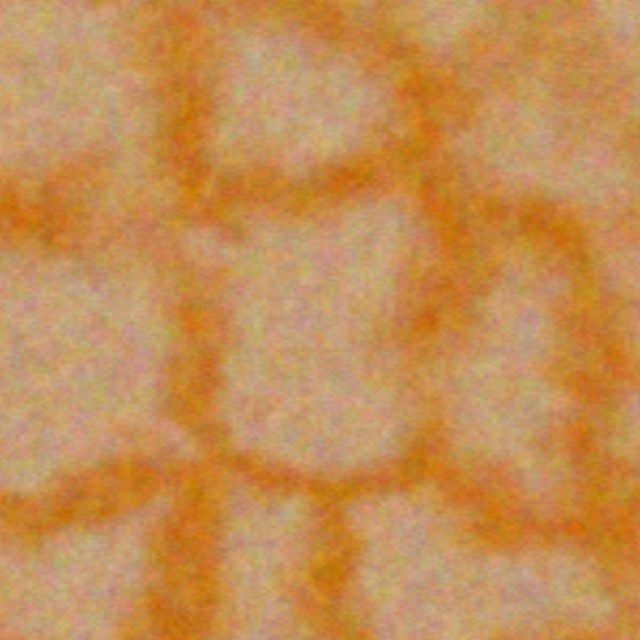
A three.js fragment shader for this texture:

```glsl
// Soft orange veins around pale tan cells, covered in fine coloured grain.
// Veins are the blurred borders of a warped Voronoi pattern, faded in places;
// the grain is value noise drawn separately for red, green and blue.

varying vec2 vUv;

const vec3 TAN = vec3(0.775, 0.619, 0.462);
const vec3 ORANGE = vec3(0.770, 0.465, 0.130);
const float CELLS = 2.9;          // cells across the canvas
const float JITTER = 0.9;         // irregularity of the cell centres
const float VEIN_WIDTH = 0.20;    // half width, in cells
const float WARP = 0.11;          // bending of the veins, in cells
const float FADE = 0.5;           // how far some veins fade out
const vec3 BLOTCH_AMOUNT = vec3(0.06, 0.08, 0.11);
const vec3 GRAIN_AMOUNT = vec3(0.090, 0.090, 0.120);
const float SHADE_AMOUNT = 0.045;

vec3 hash3(vec2 p) {
  vec3 q = vec3(dot(p, vec2(127.1, 311.7)),
                dot(p, vec2(269.5, 183.3)),
                dot(p, vec2(419.2, 371.9)));
  return fract(sin(q) * 43758.5453);
}

// Three independent value noises, each from 0 to 1
vec3 noise3(vec2 p) {
  vec2 i = floor(p);
  vec2 f = fract(p);
  f = f * f * (3.0 - 2.0 * f);
  vec3 low = mix(hash3(i), hash3(i + vec2(1.0, 0.0)), f.x);
  vec3 high = mix(hash3(i + vec2(0.0, 1.0)), hash3(i + vec2(1.0, 1.0)), f.x);
  return mix(low, high, f.y);
}

vec2 toCentre(vec2 cell, vec2 p) {
  return cell + 0.5 + JITTER * (hash3(cell).xy - 0.5) - p;
}

// Distance to the nearest Voronoi border
float borderDistance(vec2 p) {
  vec2 base = floor(p);
  vec2 nearest = vec2(0.0);
  vec2 home = base;
  float best = 100.0;
  for (int y = -1; y <= 1; y++) {
    for (int x = -1; x <= 1; x++) {
      vec2 cell = base + vec2(float(x), float(y));
      vec2 r = toCentre(cell, p);
      if (dot(r, r) < best) {
        best = dot(r, r);
        nearest = r;
        home = cell;
      }
    }
  }
  float border = 100.0;
  for (int y = -2; y <= 2; y++) {
    for (int x = -2; x <= 2; x++) {
      vec2 r = toCentre(home + vec2(float(x), float(y)), p);
      vec2 across = r - nearest;
      if (dot(across, across) > 0.0001) {
        border = min(border, dot(0.5 * (r + nearest), normalize(across)));
      }
    }
  }
  return border;
}

float veins(vec2 uv) {
  vec2 bend = noise3(uv * 7.0 + 3.7).xy - 0.5;
  bend += 0.7 * (noise3(uv * 19.0 + 8.1).xy - 0.5);
  float d = borderDistance(uv * CELLS + 5.3 + 2.0 * WARP * bend);
  float width = VEIN_WIDTH * (0.8 + 0.5 * noise3(uv * 6.0 + 21.0).x);
  float vein = 1.0 - smoothstep(0.0, 1.5 * width, d);
  float patchy = smoothstep(0.15, 0.5, noise3(uv * 5.0 + 40.0).y);
  return vein * mix(1.0 - FADE, 1.0, patchy);
}

void main() {
  float vein = veins(vUv);
  // Mottle the vein strength so its rim looks ragged
  vein += 0.28 * (noise3(vUv * 30.0 + 11.0).z - 0.5) * (0.3 + vein);
  vec3 color = mix(TAN, ORANGE, clamp(vein, 0.0, 1.1));

  // Coloured blotches, then finer grain in two sizes
  color += BLOTCH_AMOUNT * (noise3(vUv * 40.0 + 60.0) - 0.5);
  vec3 grain = 0.8 * (noise3(vUv * 80.0 + 17.0) - 0.5);
  grain += 0.6 * (noise3(vUv * vec2(145.0, 170.0) + 29.0) - 0.5);
  color += GRAIN_AMOUNT * grain;

  // Neutral light and dark specks, slightly wider than tall
  color += SHADE_AMOUNT * (noise3(vUv * vec2(150.0, 210.0) + 73.0).x - 0.5);

  gl_FragColor = vec4(clamp(color, 0.0, 1.0), 1.0);
}
```
